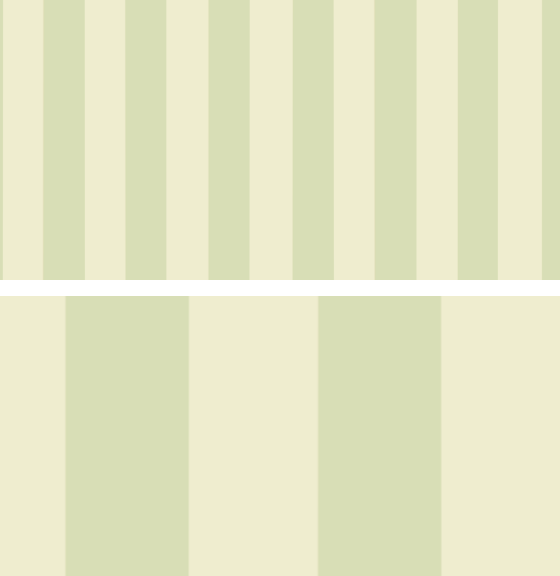
Top, the full canvas; bottom, a detail of the centre.
Write a WebGL 1 fragment shader that draws this pattern.

```glsl
precision highp float;
// Upright cream and sage awning stripes, just under seven repeats across.
// A loop lays cream bands over a sage ground; layered sines give each
// edge a slight hand-cut shift, a tiny lean and a faint warm seam.

uniform vec2 u_resolution;

const vec3 SAGE = vec3(0.847, 0.871, 0.712);
const vec3 CREAM = vec3(0.937, 0.929, 0.812);
const vec3 SEAM = vec3(0.878, 0.850, 0.690);

// Smoothed step whose transition is centred on the edge.
float softStep(float edge, float x, float blur) {
  return smoothstep(edge - blur, edge + blur, x);
}

// Left edge of cream band number i, in canvas widths.
float bandLeft(float i) {
  return 0.0033 + 0.1478 * i + 0.00195 * cos(1.396 * i);
}

// Right edge of cream band number i, in canvas widths.
float bandRight(float i) {
  return 0.0762 + 0.1484 * i + 0.0013 * cos(2.094 * i);
}

// Small sideways drift of an edge with height.
float lean(float i, float y) {
  return 0.0005 * (y - 0.5) * (sin(2.3 * i + 1.0) + 0.5 * sin(4.1 * i));
}

// Thin soft line around an edge.
float seamLine(float edge, float x, float halfWidth) {
  return 1.0 - smoothstep(0.0, halfWidth, abs(x - edge));
}

void main() {
  vec2 uv = gl_FragCoord.xy / u_resolution;
  float blur = max(0.75 / u_resolution.x, 0.0008);

  float cream = 0.0;
  float seam = 0.0;
  for (int n = 0; n < 7; n++) {
    float i = float(n);
    float left = bandLeft(i) + lean(i, uv.y);
    float right = bandRight(i) + lean(i + 0.5, uv.y);
    cream += softStep(left, uv.x, blur) - softStep(right, uv.x, blur);

    // Seam strength varies from band to band.
    float strength = 0.08 + 0.22 * max(0.0, cos(1.5 * (i - 4.0)));
    seam += strength * seamLine(right, uv.x, 2.0 * blur);
  }

  vec3 color = mix(SAGE, CREAM, clamp(cream, 0.0, 1.0));
  gl_FragColor = vec4(mix(color, SEAM, seam), 1.0);
}
```
